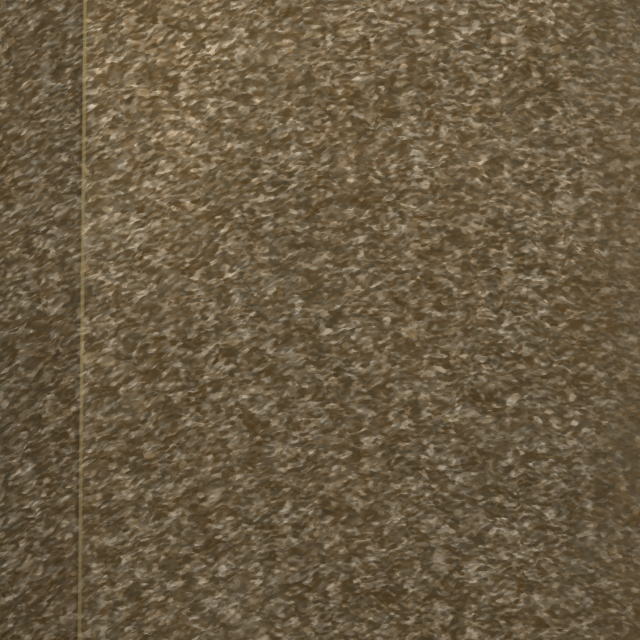
Give the GLSL for this texture, as a WebGL 1 fragment shader.

```glsl
precision highp float;
// Pressed chip board: soft, slanted brown grains with a pale vertical seam.
// Two layers of smooth Voronoi grains give tone and hue; sparse larger chips,
// slow blotches and uneven light are laid over them.

uniform vec2 u_resolution;

const vec3 BASE_COLOR = vec3(0.412, 0.352, 0.258);
const vec3 CHIP_COLOR = vec3(0.55, 0.48, 0.36);
const vec3 SEAM_COLOR = vec3(0.56, 0.49, 0.33);
const vec3 WARM_SHIFT = vec3(0.045, 0.0, -0.045);
const vec2 COARSE_GRAIN = vec2(0.0108, 0.0062);
const vec2 FINE_GRAIN = vec2(0.0066, 0.0040);
const float GRAIN_CONTRAST = 0.41;
const float GRAIN_SOFTNESS = 6.0;
const float TILT_SPREAD = 1.3;
const float CHIP_CELL = 0.07;
const float CHIP_SHARE = 0.22;
const float SEAM_X = 0.124;
const float SEAM_LEAN = 0.009;
const float SEAM_HALF_WIDTH = 0.0027;

float hash(vec2 p) {
  return fract(sin(dot(p, vec2(127.1, 311.7))) * 43758.5453);
}

float noise(vec2 p) {
  vec2 i = floor(p), f = fract(p);
  f = f * f * (3.0 - 2.0 * f);
  return mix(mix(hash(i), hash(i + vec2(1.0, 0.0)), f.x),
             mix(hash(i + vec2(0.0, 1.0)), hash(i + vec2(1.0, 1.0)), f.x), f.y);
}

// Blended tone (x) and hue (y) of the nearby grains, each 0 to 1.
vec2 grains(vec2 p, float seed) {
  vec2 cell = floor(p), sum = vec2(0.0);
  float total = 0.0;
  for (int j = -1; j <= 1; j++) {
    for (int i = -1; i <= 1; i++) {
      vec2 id = cell + vec2(float(i), float(j));
      vec2 key = id + seed;
      vec2 center = id + vec2(hash(key), hash(key + 17.3));
      vec2 d = p - center;
      float tilt = hash(key + 41.9) - 0.5;
      d.y += tilt * TILT_SPREAD * d.x;
      float spread = 0.5 + 1.2 * hash(key + 73.1);
      float weight = exp(-GRAIN_SOFTNESS * spread * dot(d, d)) + 1e-5;
      float tone = pow(hash(key + 91.7), 1.4);
      sum += weight * vec2(tone, hash(key + 57.7));
      total += weight;
    }
  }
  return sum / total;
}

// Coverage of the sparse, larger pale chips.
float chips(vec2 p) {
  vec2 q = p / CHIP_CELL, cell = floor(q);
  float cover = 0.0;
  for (int j = -1; j <= 1; j++) {
    for (int i = -1; i <= 1; i++) {
      vec2 id = cell + vec2(float(i), float(j));
      vec2 d = q - id - vec2(hash(id + 5.1), hash(id + 9.4));
      float angle = 0.2 + 1.4 * (hash(id + 3.7) - 0.5);
      float c = cos(angle), s = sin(angle);
      d = vec2(c * d.x + s * d.y, c * d.y - s * d.x);
      float size = mix(0.08, 0.2, pow(hash(id + 21.3), 2.0));
      d = abs(d) / (size * vec2(1.0, 0.65));
      float radius = pow(dot(d * d, d), 1.0 / 3.0);
      float present = step(hash(id + 31.9), CHIP_SHARE);
      cover = max(cover, present * (1.0 - smoothstep(0.7, 1.15, radius)));
    }
  }
  return cover;
}

// Broad light: bright at the upper left of the main panel, dim below.
float lighting(vec2 p, float mainPanel) {
  float light = mix(0.92, 1.04, smoothstep(0.1, 0.95, p.y));
  vec2 d = (p - vec2(0.25, 0.9)) / vec2(0.3, 0.35);
  light += 0.12 * mainPanel * exp(-dot(d, d));
  light *= mix(0.92, 1.01, mainPanel);
  return light * (1.0 - 0.04 * smoothstep(0.85, 1.0, p.x));
}

void main() {
  vec2 p = gl_FragCoord.xy / u_resolution.y;
  float pixel = 1.0 / u_resolution.y;
  float seamOffset = p.x - SEAM_X - SEAM_LEAN * p.y;
  float mainPanel = smoothstep(-pixel, pixel, seamOffset);

  // Grain direction climbs at the left and levels off to the right.
  vec2 flow = vec2(p.x, p.y - 0.4 * p.x + 0.25 * p.x * p.x);
  flow += 0.007 * (vec2(noise(p * 40.0), noise(p * 40.0 + 60.0)) - 0.5);
  vec2 coarse = grains(flow / COARSE_GRAIN, 0.0);
  vec2 fine = grains(flow / FINE_GRAIN, 130.0);

  float tone = mix(coarse.x, fine.x, 0.45) - 0.415;
  tone += 0.9 * tone * tone;
  tone += 0.11 * (noise(p * 45.0) - 0.5) + 0.07 * (noise(p * 13.0 + 8.0) - 0.5);
  float hue = mix(coarse.y, fine.y, 0.4) - 0.5;
  hue += 0.2 * (noise(p * vec2(11.0, 4.0) + 25.0) - 0.5);

  // The grain softens toward the right edge.
  float contrast = GRAIN_CONTRAST * (1.0 - 0.35 * smoothstep(0.86, 1.0, p.x));
  vec3 color = BASE_COLOR + contrast * tone + WARM_SHIFT * hue;
  color = mix(color, CHIP_COLOR + 0.2 * tone + 1.5 * WARM_SHIFT * hue, 0.7 * chips(p));
  color *= lighting(p, mainPanel);

  // Pale seam with a thin shadow on its left.
  float shadow = 1.0 - smoothstep(0.0, 0.006, abs(seamOffset + 0.005));
  color *= 1.0 - 0.1 * shadow;
  float seam = 1.0 - smoothstep(SEAM_HALF_WIDTH - pixel, SEAM_HALF_WIDTH + pixel, abs(seamOffset));
  vec3 seamColor = SEAM_COLOR * mix(0.85, 1.05, p.y) + 0.12 * tone;
  color = mix(color, seamColor, 0.8 * seam);

  gl_FragColor = vec4(clamp(color, 0.0, 1.0), 1.0);
}
```
